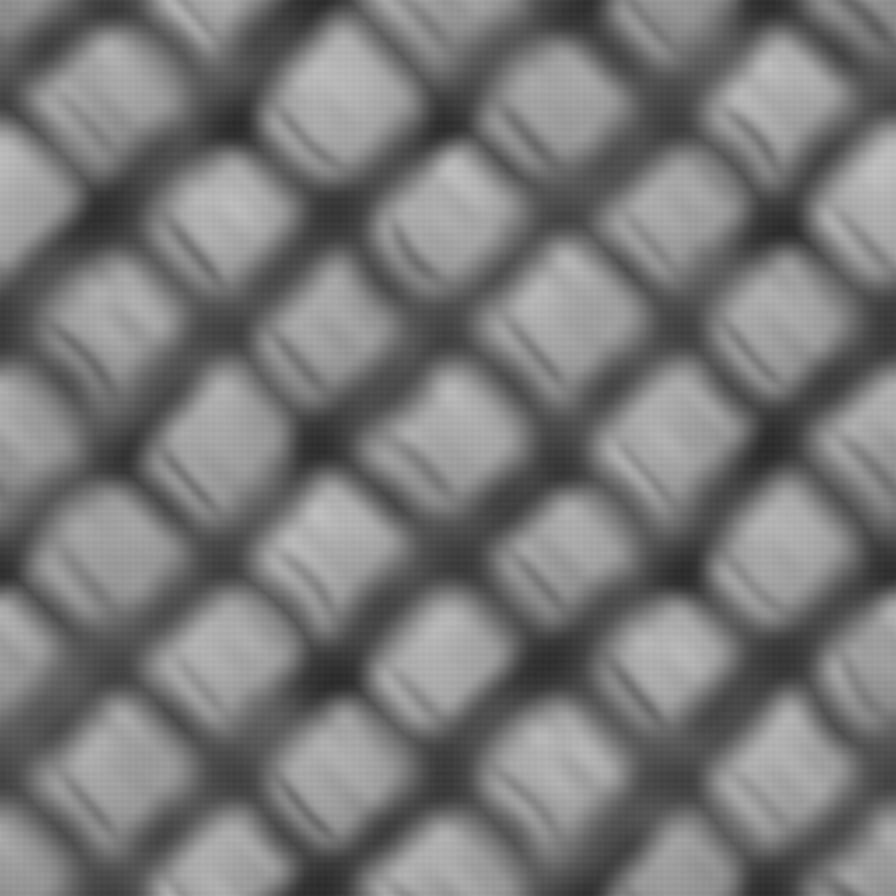
Give the GLSL for this texture, as a Shadertoy shader.

```glsl
// Soft grey woven pads: a 4 by 4 repeat of staggered diamonds with creases and dark gaps.

float hash(vec2 p) {
    return fract(sin(dot(p, vec2(127.1, 311.7))) * 43758.5453);
}

// Value noise that wraps after the given whole period
float wrapNoise(vec2 p, vec2 period) {
    vec2 i = floor(p), f = fract(p);
    f = f * f * (3.0 - 2.0 * f);
    float a = hash(mod(i, period));
    float b = hash(mod(i + vec2(1, 0), period));
    float c = hash(mod(i + vec2(0, 1), period));
    float d = hash(mod(i + vec2(1, 1), period));
    return mix(mix(a, b, f.x), mix(c, d, f.x), f.y);
}

float roundedBox(vec2 p, vec2 halfSize, float radius) {
    vec2 q = abs(p) - halfSize + radius;
    return length(max(q, 0.0)) + min(max(q.x, q.y), 0.0) - radius;
}

// Brightness of one pad; d.x runs up right along the strand, d.y down right across it
float pad(vec2 d, vec2 id, float ground, float wrinkle) {
    float size = hash(id + 3.3), tone = hash(id + 7.1), fold = hash(id + 11.9);
    d -= vec2(0.02, -0.05) + 0.08 * (vec2(hash(id + 1.7), hash(id + 5.2)) - 0.5);
    vec2 halfSize = vec2(0.46, 0.41) - vec2(0.04, 0.08) * size;
    float body = smoothstep(0.11, -0.17, roundedBox(d, halfSize, 0.2));

    // Domed shading, lit from the upper left
    float shade = 0.69 - 0.07 * tone - 0.14 * d.y + 0.07 * d.x - 0.35 * dot(d, d);
    shade += 0.09 * (wrinkle - 0.5);

    // Crease across the lower left end, with a lighter lip beside it
    float x = d.x + 0.2 + 0.09 * fold + 0.05 * d.y;
    float along = smoothstep(0.42, 0.1, abs(d.y));
    shade -= along * (0.07 + 0.11 * fold) * exp(-x * x / 0.0025);
    shade += along * 0.04 * exp(-pow((x + 0.11) / 0.06, 2.0));
    return mix(ground, shade, body);
}

void mainImage(out vec4 fragColor, in vec2 fragCoord) {
    vec2 uv = fragCoord / iResolution.xy;

    // Diagonal lattice: every whole point is the centre of a pad
    vec2 lattice = 4.0 * vec2(uv.x + uv.y, uv.x - uv.y);
    vec2 warp = vec2(wrapNoise(lattice * 2.0, vec2(8)),
                     wrapNoise(lattice * 2.0 + 3.0, vec2(8))) - 0.5;
    vec2 p = lattice + 0.13 * warp;

    // Gaps: darkest where four pads meet
    vec2 corner = abs(fract(p) - 0.5);
    float ground = 0.22 + 0.17 * wrapNoise(lattice * 3.0, vec2(12));
    ground -= 0.08 * smoothstep(0.35, 0.0, length(corner));
    float wrinkle = wrapNoise(lattice * vec2(8, 3), vec2(32, 12));

    // Brightest of the neighbouring pads
    float grey = ground;
    for (int j = -1; j <= 1; j++)
    for (int i = -1; i <= 1; i++) {
        vec2 centre = round(p) + vec2(i, j);
        vec2 id = mod(0.5 * vec2(centre.x + centre.y, centre.x - centre.y), 4.0);
        grey = max(grey, pad(p - centre, id, ground, wrinkle));
    }

    // Faint fine thread grid
    vec2 thread = cos(6.28318 * 128.0 * uv);
    grey += 0.009 * thread.y + 0.005 * thread.x;
    fragColor = vec4(vec3(grey), 1.0);
}
```
